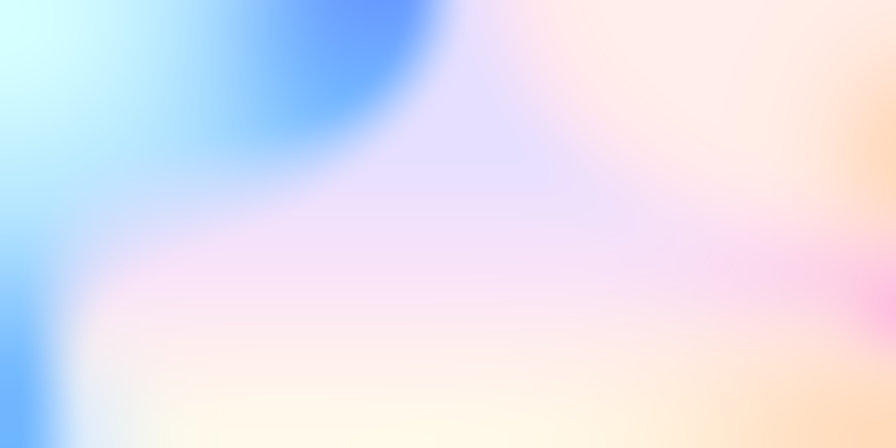
Write a WebGL 2 fragment shader that draws this background.

```glsl
#version 300 es
precision highp float;
// A soft pastel backdrop: a blue wave at the upper left over a lavender to
// cream sheet, with a rosy dome and warm glows on the right.
// Soft ellipse distances shape the regions; Gaussian glows tint them.

uniform vec2 u_resolution;
out vec4 fragColor;

const vec3 LAVENDER = vec3(0.90, 0.875, 1.0);
const vec3 ORCHID = vec3(0.975, 0.89, 0.975);
const vec3 BLUSH = vec3(1.0, 0.94, 0.93);
const vec3 CREAM = vec3(1.0, 0.98, 0.92);
const vec3 ROSE = vec3(1.0, 0.89, 0.95);
const vec3 SHELL = vec3(1.0, 0.932, 0.915);
const vec3 PEACH = vec3(1.0, 0.84, 0.71);
const vec3 PINK = vec3(1.0, 0.73, 0.87);
const vec3 MIST = vec3(0.84, 0.91, 1.0);
const vec3 SKY = vec3(0.65, 0.85, 1.0);
const vec3 ICE = vec3(0.84, 1.0, 1.0);
const vec3 AZURE = vec3(0.43, 0.71, 1.0);
const vec3 COBALT = vec3(0.40, 0.60, 1.0);

// Gaussian falloff around a centre, with separate radii per axis.
float glow(vec2 p, vec2 center, vec2 radii) {
    vec2 q = (p - center) / radii;
    return exp(-dot(q, q));
}

// Approximate signed distance to an ellipse.
float ellipse(vec2 p, vec2 center, vec2 radii) {
    vec2 q = (p - center) / radii;
    float k = length(q);
    return k * (k - 1.0) / max(length(q / radii), 1e-4);
}

// Union of two distances with a rounded joint.
float smoothUnion(float a, float b, float k) {
    float h = max(k - abs(a - b), 0.0) / k;
    return min(a, b) - h * h * k * 0.25;
}

// Coverage of a shape whose edge fades over twice the given width.
float softFill(float d, float width) {
    return 1.0 - smoothstep(-width, width, d);
}

// Lavender falling through pink to cream at the bottom.
vec3 sheetColor(vec2 p) {
    vec3 c = mix(CREAM, BLUSH, smoothstep(0.02, 0.24, p.y));
    c = mix(c, ORCHID, smoothstep(0.18, 0.42, p.y));
    c = mix(c, LAVENDER, smoothstep(0.36, 0.70, p.y));
    return mix(c, MIST, 0.9 * glow(p, vec2(0.12, 0.0), vec2(0.18, 0.22)));
}

// Rosy dome with a shell-coloured core, then the warm right side.
vec3 addWarmSide(vec3 c, vec2 p) {
    float dome = ellipse(p, vec2(2.0, 1.1), vec2(0.90, 0.70));
    c = mix(c, ROSE, softFill(dome, 0.13));
    c = mix(c, SHELL, softFill(dome + 0.10, 0.14));
    c = mix(c, PEACH, 0.9 * glow(p, vec2(2.05, 0.66), vec2(0.20, 0.24)));
    c = mix(c, PEACH, 0.9 * glow(p, vec2(2.02, 0.02), vec2(0.50, 0.24)));
    c = mix(c, PINK, 0.35 * glow(p, vec2(1.92, 0.38), vec2(0.34, 0.12)));
    return mix(c, PINK, 0.9 * glow(p, vec2(2.03, 0.31), vec2(0.12, 0.10)));
}

// Icy corner deepening to azure along the wave and down the left side.
vec3 waveColor(vec2 p) {
    vec3 c = mix(SKY, AZURE, 1.0 - smoothstep(0.08, 0.60, p.y));
    c = mix(c, ICE, glow(p, vec2(0.0, 0.96), vec2(0.48, 0.42)));
    c = mix(c, AZURE, 0.9 * glow(p, vec2(0.80, 0.84), vec2(0.28, 0.30)));
    return mix(c, COBALT, glow(p, vec2(0.85, 1.04), vec2(0.23, 0.20)));
}

void main() {
    vec2 p = gl_FragCoord.xy / u_resolution.y;

    vec3 color = addWarmSide(sheetColor(p), p);

    // The wave joins a large upper lobe to a band down the left side.
    float lobe = ellipse(p, vec2(0.35, 1.02), vec2(0.63, 0.44));
    float wave = smoothUnion(lobe, p.x - 0.12, 0.42);
    float softness = 0.085 + 0.07 * glow(p, vec2(0.42, 0.56), vec2(0.30, 0.20));
    color = mix(color, waveColor(p), softFill(wave, softness));

    fragColor = vec4(color, 1.0);
}
```
